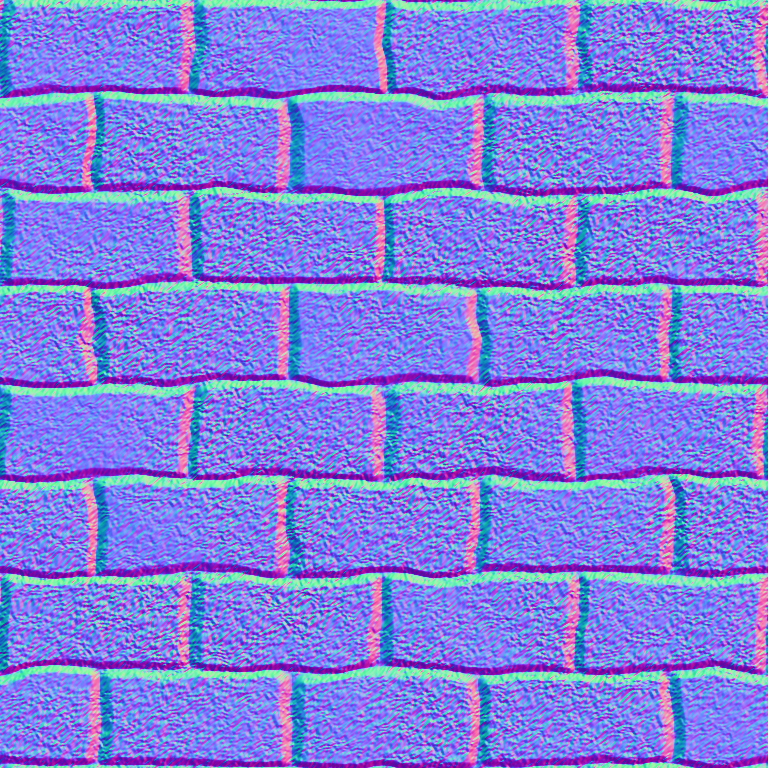
Reproduce this texture map procedurally as a WebGL 1 fragment shader.

```glsl
precision highp float;
// Tangent-space normal map of a rough, worn brick wall in running bond.

uniform vec2 u_resolution;

const float COLUMNS = 4.0;
const float ROWS = 8.0;
const float RELIEF = 0.024;        // brick height above the joints
const float GRAIN_HEIGHT = 0.0085;
const float EDGE_CRUMBLE = 0.0016; // how far grain eats into the bevels
const float SIDE_BEVEL = 0.0155;
const float TOP_BEVEL = 0.0125;
const float BOTTOM_BEVEL = 0.0095;
const float SAMPLE_STEP = 0.0007;

float hash(vec2 p) {
  vec3 q = fract(p.xyx * 0.1031);
  q += dot(q, q.yzx + 33.33);
  return fract((q.x + q.y) * q.z);
}

float latticeValue(vec2 cell, vec2 period) {
  return hash(floor(mod(cell + 0.5, period)) + 7.0);
}

// Value noise that wraps after a whole number of cells
float noise(vec2 p, vec2 period) {
  vec2 i = floor(p);
  vec2 f = fract(p);
  f = f * f * (3.0 - 2.0 * f);
  float low = mix(latticeValue(i, period),
                  latticeValue(i + vec2(1.0, 0.0), period), f.x);
  float high = mix(latticeValue(i + vec2(0.0, 1.0), period),
                   latticeValue(i + vec2(1.0, 1.0), period), f.x);
  return mix(low, high, f.y);
}

// Sideways drift of one joint along its length
float drift(float t, float id, float cells) {
  float broad = noise(vec2(t * cells, id), vec2(cells, 64.0)) - 0.5;
  float fine = noise(vec2(t * cells * 2.0, id), vec2(cells * 2.0, 64.0)) - 0.5;
  return broad + 0.4 * fine;
}

float bedJoint(float x, float joint) {
  return joint + 0.02 + 0.10 * drift(x, mod(joint, ROWS), 14.0);
}

float headJoint(float y, float joint, float row) {
  float id = 16.0 + mod(row, ROWS) * COLUMNS + mod(joint, COLUMNS);
  return joint + 0.045 * drift(y, id, 18.0);
}

float shiftedColumn(float x, float row) {
  return x * COLUMNS + 0.5 * mod(row + 1.0, 2.0);
}

// Column and row of the brick under p, following the uneven joints
vec2 brickAt(vec2 p) {
  float v = p.y * ROWS;
  float bed = floor(v + 0.5);
  float row = bed - 1.0 + step(bedJoint(p.x, bed), v);
  float u = shiftedColumn(p.x, row);
  float head = floor(u + 0.5);
  return vec2(head - 1.0 + step(headJoint(p.y, head, row), u), row);
}

float bevel(float d, float width) {
  return smoothstep(-0.1 * width, width, d);
}

float brickShape(vec2 p, float crumble) {
  vec2 brick = brickAt(p);
  float u = shiftedColumn(p.x, brick.y);
  float v = p.y * ROWS;
  float left = (u - headJoint(p.y, brick.x, brick.y)) / COLUMNS;
  float right = (headJoint(p.y, brick.x + 1.0, brick.y) - u) / COLUMNS;
  float bottom = (v - bedJoint(p.x, brick.y)) / ROWS;
  float top = (bedJoint(p.x, brick.y + 1.0) - v) / ROWS;
  float wear = mix(0.7, 1.4, noise(p * 18.0, vec2(18.0)));
  float sides = bevel(min(left, right) + crumble, SIDE_BEVEL * wear);
  float beds = min(bevel(bottom + crumble, BOTTOM_BEVEL * wear),
                   bevel(top + crumble, TOP_BEVEL * wear));
  return sides * beds;
}

// Short crooked ridges at two scales
float grain(vec2 p) {
  vec2 q = vec2(2.0 * p.x + p.y, 3.0 * p.y - 2.0 * p.x) * 100.0;
  q += 1.6 * noise(p * 50.0, vec2(50.0));
  return 0.7 * noise(q, vec2(100.0)) + 0.5 * noise(q * 0.5, vec2(50.0)) - 0.6;
}

// Grain strength: one level per brick, with smoother patches
float roughness(vec2 p) {
  vec2 id = mod(brickAt(p), vec2(COLUMNS, ROWS));
  float patches = smoothstep(0.15, 0.8, noise(p * 12.0 + 0.4, vec2(12.0)));
  return mix(0.3, 0.8, hash(id + 41.0)) + 0.4 * patches;
}

float height(vec2 p, float rough) {
  float swell = 0.004 * noise(p * 16.0, vec2(16.0));
  float grit = grain(p);
  return RELIEF * brickShape(p, EDGE_CRUMBLE * grit) + swell + GRAIN_HEIGHT * rough * grit;
}

void main() {
  vec2 p = gl_FragCoord.xy / u_resolution;
  float rough = roughness(p);
  vec2 dx = vec2(SAMPLE_STEP, 0.0);
  vec2 dy = dx.yx;
  vec2 slope = vec2(height(p + dx, rough) - height(p - dx, rough),
                    height(p + dy, rough) - height(p - dy, rough));
  vec3 normal = normalize(vec3(-slope / (2.0 * SAMPLE_STEP), 1.0));
  gl_FragColor = vec4(normal * 0.5 + 0.5, 1.0);
}
```
